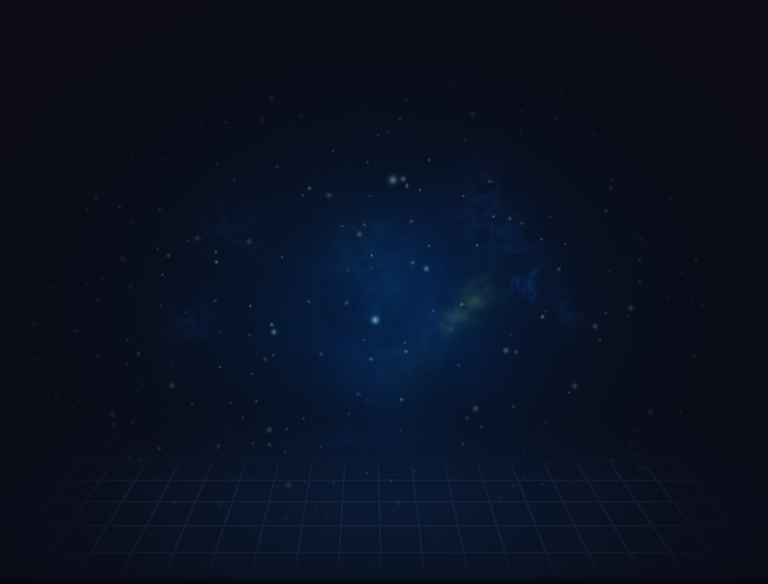
Reproduce this background procedurally as a Shadertoy shader.

```glsl
float hash(vec2 p) {
    vec3 q = fract(p.xyx * vec3(0.1031, 0.1030, 0.0973));
    q += dot(q, q.yzx + 33.33);
    return fract((q.x + q.y) * q.z);
}

vec2 gradient(vec2 cell) {
    float angle = 6.2832 * hash(cell);
    return vec2(cos(angle), sin(angle));
}

float gradientNoise(vec2 p) {
    vec2 i = floor(p), f = fract(p);
    vec2 w = f * f * f * (f * (f * 6.0 - 15.0) + 10.0);
    vec2 e = vec2(0, 1);
    float low = mix(dot(gradient(i), f), dot(gradient(i + e.yx), f - e.yx), w.x);
    float high = mix(dot(gradient(i + e.xy), f - e.xy), dot(gradient(i + e.yy), f - e.yy), w.x);
    return mix(low, high, w.y);
}

float fbm(vec2 p) {
    float sum = 0.0, amplitude = 0.8;
    for (int i = 0; i < 5; i++) {
        sum += amplitude * gradientNoise(p);
        p = mat2(1.6, 1.2, -1.2, 1.6) * p + 7.3;
        amplitude *= 0.55;
    }
    return sum;
}

float softSpot(vec2 p, vec2 center, vec2 radius) {
    vec2 d = (p - center) / radius;
    return exp(-dot(d, d));
}

float softSegment(vec2 p, vec2 a, vec2 b, float radius) {
    vec2 ab = b - a;
    float t = clamp(dot(p - a, ab) / dot(ab, ab), 0.0, 1.0);
    return softSpot(p, a + t * ab, vec2(radius));
}

// Thin line at every integer of v, with a width in canvas heights
float gridLine(float v) {
    float cellsPerHeight = max(fwidth(v) * iResolution.y, 0.001);
    float d = abs(fract(v + 0.5) - 0.5) / cellsPerHeight;
    return 1.0 - smoothstep(0.0, 0.0008 + 1.0 / iResolution.y, d);
}

float scatteredStars(vec2 p) {
    float light = 0.0;
    for (int i = 0; i < 3; i++) {
        float layer = float(i);
        float size = 0.13 * pow(0.62, layer);
        vec2 cell = floor(p / size) + 37.0 * layer + 50.0;
        vec2 jitter = 0.15 + 0.7 * vec2(hash(cell + 3.1), hash(cell + 8.7));
        float radius = max(0.0042 * pow(0.68, layer), 0.65 / iResolution.y);
        float shown = step(0.55, hash(cell + 15.3)) * mix(0.35, 1.0, hash(cell + 21.9));
        light += shown * softSpot(fract(p / size) * size, jitter * size, vec2(radius));
    }
    return light;
}

void mainImage(out vec4 fragColor, in vec2 fragCoord) {
    vec2 p = (fragCoord - 0.5 * iResolution.xy) / iResolution.y;
    vec3 color = vec3(0.040, 0.044, 0.083);

    // Wide blue halo and its brighter heart
    float halo = softSpot(p, vec2(0.0, -0.03), vec2(0.37, 0.29));
    color += halo * vec3(-0.018, 0.046, 0.112);
    float cloud = fbm(p * 7.0 + 4.0);
    float heart = softSpot(p, vec2(0.025, -0.045), vec2(0.17, 0.17));
    color += heart * max(0.8 + 0.7 * cloud, 0.0) * vec3(-0.003, 0.043, 0.115);

    // Nebula dust and fine filaments
    vec2 warped = p + 0.035 * vec2(cloud, fbm(p * 8.0 + 19.0));
    float grain = 0.65 + 0.8 * fbm(p * 32.0);
    float dust = softSpot(warped, vec2(-0.015, 0.055), vec2(0.085, 0.09))
        + 0.6 * softSpot(warped, vec2(0.0, -0.10), vec2(0.07, 0.09))
        + 0.7 * softSegment(warped, vec2(0.02, -0.13), vec2(0.16, -0.02), 0.035);
    color += dust * max(grain, 0.0) * vec3(0.006, 0.048, 0.056);
    float ridge = pow(max(1.0 - 1.7 * abs(fbm(warped * 13.0)), 0.0), 4.0);
    float wisps = softSegment(p, vec2(0.16, 0.17), vec2(0.24, 0.03), 0.055)
        + softSegment(p, vec2(0.24, 0.03), vec2(0.32, -0.05), 0.025)
        + 0.7 * softSpot(p, vec2(-0.26, 0.10), vec2(0.05))
        + 0.7 * softSpot(p, vec2(-0.33, -0.05), vec2(0.05))
        + 0.5 * softSpot(p, vec2(-0.06, -0.25), vec2(0.10, 0.02));
    color += wisps * (0.15 + ridge) * vec3(0.004, 0.035, 0.085);
    float ember = softSegment(warped, vec2(0.115, -0.055), vec2(0.155, -0.015), 0.022);
    color += ember * max(grain, 0.0) * vec3(0.085, 0.13, 0.03);

    // Faint upright grid
    vec2 wall = (p - vec2(-0.166, -0.048)) / 0.053;
    color += max(gridLine(wall.x), gridLine(wall.y)) * halo * vec3(0.0, 0.014, 0.012);

    // Floor light and perspective grid
    float floorLight = softSpot(p, vec2(0.0, -0.39), vec2(0.47, 0.14));
    color += floorLight * smoothstep(-0.17, -0.30, p.y) * vec3(0.003, 0.040, 0.082);
    float depth = max(0.327 - p.y, 0.1);
    float across = (p.x + 0.027) / (depth * 0.0917) + 0.7;
    float along = (1.0 / depth - 1.622) / 0.0822;
    float floorMask = smoothstep(-0.27, -0.32, p.y) * smoothstep(0.64, 0.38, abs(p.x));
    floorMask *= smoothstep(-0.50, -0.43, p.y);
    color += max(gridLine(across), gridLine(along)) * floorMask * vec3(0.035, 0.045, 0.055);

    // Scattered stars with two brighter ones
    float starField = softSpot(p, vec2(0.0, -0.02), vec2(0.40, 0.27));
    float stars = scatteredStars(p) * min(1.3 * starField, 0.8);
    stars += 0.8 * softSpot(p, vec2(0.015, 0.192), vec2(0.0065));
    stars += 1.1 * softSpot(p, vec2(-0.015, -0.048), vec2(0.0058));
    color += stars * vec3(0.30, 0.42, 0.36);

    // Dark lower rim
    color *= mix(0.55, 1.0, smoothstep(-0.496, -0.487, p.y));
    fragColor = vec4(clamp(color, 0.0, 1.0), 1.0);
}
```
